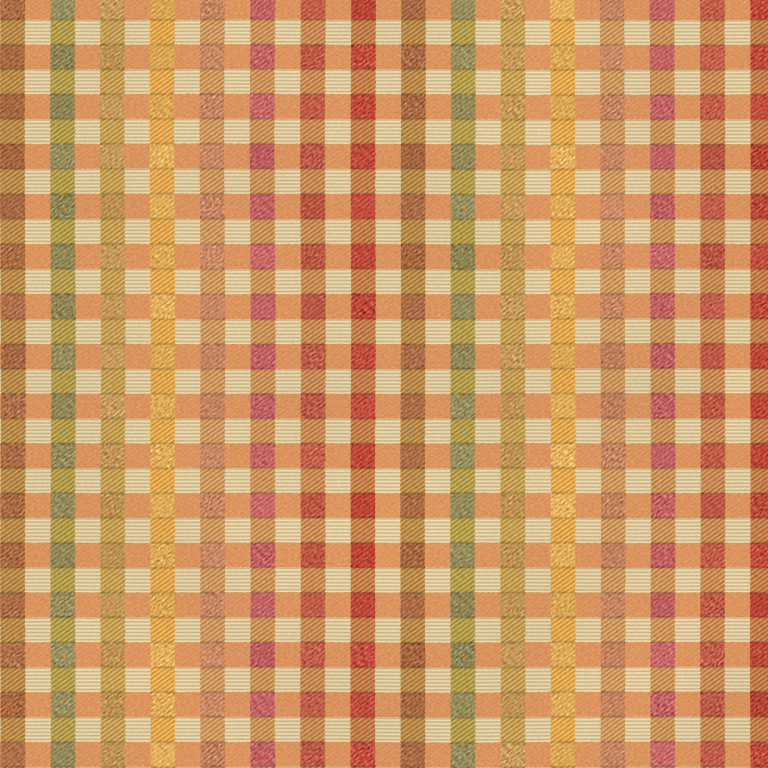
Write a WebGL 2 fragment shader that draws this texture.

```glsl
#version 300 es
precision highp float;
// Woven gingham: orange bands cross a cycle of eight coloured warp stripes on
// ribbed cream. Two soft coverage masks choose the weave of each cell, and
// sine threads with gradient noise add ribs, twill, flecks and wear.
uniform vec2 u_resolution;
out vec4 fragColor;

const float TAU = 6.2831853;

// Stripe colours where they cross the cream ground.
const vec3 STRIPE_ON_CREAM[8] = vec3[8](
  vec3(.72, .54, .29), vec3(.70, .61, .30), vec3(.77, .62, .33), vec3(.88, .65, .31),
  vec3(.80, .59, .37), vec3(.79, .57, .35), vec3(.78, .54, .33), vec3(.76, .49, .29));
// Stripe colours where they cross the orange bands.
const vec3 STRIPE_ON_ORANGE[8] = vec3[8](
  vec3(.66, .42, .27), vec3(.58, .54, .35), vec3(.76, .59, .34), vec3(.87, .67, .35),
  vec3(.77, .52, .38), vec3(.76, .39, .39), vec3(.74, .36, .28), vec3(.74, .29, .23));

vec2 hash2(vec2 p) {
  vec3 q = fract(p.xyx * vec3(.1031, .1030, .0973));
  q += dot(q, q.yzx + 33.33);
  return fract((q.xx + q.yz) * q.zy);
}

float gradientAt(vec2 cell, vec2 offset) {
  return dot(hash2(cell) * 2. - 1., offset);
}

float gradientNoise(vec2 p) {
  vec2 i = floor(p), f = p - i;
  vec2 s = f * f * f * (f * (f * 6. - 15.) + 10.);
  vec2 e = vec2(1, 0);
  float low = mix(gradientAt(i, f), gradientAt(i + e, f - e), s.x);
  float high = mix(gradientAt(i + e.yx, f - e.yx), gradientAt(i + 1., f - 1.), s.x);
  return mix(low, high, s.y);
}

// Fine thread wave that fades out when it is too dense for the canvas.
float thread(float phase) {
  float density = length(vec2(dFdx(phase), dFdy(phase)));
  return sin(TAU * phase) * (1. - smoothstep(.45, .8, density));
}

void main() {
  vec2 uv = gl_FragCoord.xy / u_resolution;

  // Cell space: one unit is one stripe and one gap, slightly bowed.
  vec2 p = uv * vec2(15.36, 15.42) - vec2(.01, .02);
  p += .035 * vec2(gradientNoise(uv * 3. + 7.), gradientNoise(uv * vec2(4, 3) + 19.));

  // Signed depth inside the stripes (x) and bands (y), with uneven edges.
  vec2 halfWidth = vec2(.245, .25);
  vec2 index = floor(p - halfWidth + .5);
  vec2 depth = halfWidth - abs(p - halfWidth - index);
  vec2 ragged = depth + .018 * vec2(gradientNoise(p * vec2(3, 22)), gradientNoise(p * vec2(22, 3) + 50.));
  vec2 soft = .7 * 15.4 / u_resolution;
  vec2 cover = smoothstep(-soft, soft, ragged);

  // Thread structure.
  float rib = thread(p.y * 14.);
  float twill = thread(p.x * 8. - p.y * 11.);
  float grain = gradientNoise(p * vec2(15, 19));
  vec2 slanted = vec2(p.x + p.y, p.y - p.x);
  float fleck = gradientNoise(slanted * vec2(9, 17) + 80.);
  vec2 cellRandom = hash2(index + 11.);

  // Four weaves: ribbed cream, plain orange, twill stripe, flecked crossing.
  int hue = int(mod(index.x, 8.));
  vec3 cream = vec3(.86, .78, .61) + rib * vec3(.065, .07, .085) + grain * .035;
  vec3 orange = vec3(.86, .58, .37) + grain * vec3(.06, .075, .07) + twill * .012;
  vec3 stripe = STRIPE_ON_CREAM[hue] + twill * vec3(.075, .085, .07) + fleck * .09;
  vec3 crossing = STRIPE_ON_ORANGE[hue]
    + fleck * vec3(.20, .24, .20) * mix(.7, 1.3, cellRandom.x)
    + twill * vec3(.035, .045, .04) + (cellRandom.y - .5) * .05;

  vec3 color = mix(mix(cream, stripe, cover.x), mix(orange, crossing, cover.x), cover.y);

  // Broken dark thread where a stripe enters or leaves a band.
  float seam = exp(-pow(depth.y / .025, 2.)) * cover.x;
  color *= 1. - seam * (.14 + .2 * gradientNoise(p * vec2(7, 2) + 31.));

  // Broad uneven shading of the cloth.
  color *= 1. + .035 * gradientNoise(uv * 5. + 3.);
  fragColor = vec4(clamp(color, 0., 1.), 1);
}
```
